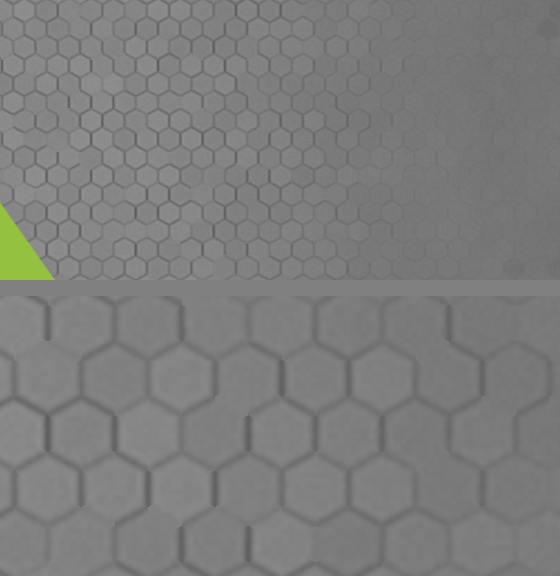
Top: the whole. Bottom: its middle third, enlarged.
Reproduce this pattern procedurally as a WebGL 1 fragment shader.

```glsl
precision highp float;

uniform vec2 u_resolution;

// Lengths are fractions of the canvas height
#define PITCH vec2(0.0796, 0.0657)
#define FIRST_CELL vec2(0.0868, 0.0372)
#define GROOVE_WIDTH 0.062
#define GROOVE_DEPTH 0.105
#define CELL_VARIATION 0.032
#define GRAIN 0.018
#define LIGHT_GREY 0.532
#define DARK_GREY 0.462
#define CORNER_SIZE vec2(0.196, 0.277)
#define CORNER_COLOR vec3(0.58, 0.76, 0.25)

float hash(vec2 p) {
  vec3 q = fract(vec3(p.xyx) * 0.1031);
  q += dot(q, q.yzx + 33.33);
  return fract((q.x + q.y) * q.z);
}

float noise(vec2 p) {
  vec2 i = floor(p);
  vec2 f = fract(p);
  f = f * f * (3.0 - 2.0 * f);
  float low = mix(hash(i), hash(i + vec2(1.0, 0.0)), f.x);
  float high = mix(hash(i + vec2(0.0, 1.0)), hash(i + 1.0), f.x);
  return mix(low, high, f.y);
}

// Finds the two closest cell centres and the distance to their shared edge
float hexEdge(vec2 p, out vec2 cell, out vec2 neighbour, out vec2 normal) {
  vec2 metric = vec2(1.0, 0.866);
  float nearest = 1e3;
  float second = 1e3;
  cell = vec2(0.0);
  neighbour = vec2(0.0);
  for (int j = -1; j <= 1; j++) {
    float row = floor(p.y + 0.5) + float(j);
    float shift = 0.5 * mod(row, 2.0);
    for (int i = -1; i <= 1; i++) {
      vec2 centre = vec2(floor(p.x - shift + 0.5) + float(i) + shift, row);
      vec2 offset = (centre - p) * metric;
      float d = dot(offset, offset);
      if (d < nearest) {
        second = nearest;
        neighbour = cell;
        nearest = d;
        cell = centre;
      } else if (d < second) {
        second = d;
        neighbour = centre;
      }
    }
  }
  normal = normalize((neighbour - cell) * metric);
  return dot((0.5 * (cell + neighbour) - p) * metric, normal);
}

void main() {
  vec2 uv = gl_FragCoord.xy / u_resolution.y;
  float pixel = 1.0 / u_resolution.y;

  // Staggered rows counted from the top
  vec2 cell, neighbour, normal;
  vec2 grid = (vec2(uv.x, 1.0 - uv.y) - FIRST_CELL) / PITCH;
  float edge = hexEdge(grid, cell, neighbour, normal);

  // Relief wears away towards the right
  float wear = smoothstep(0.6, 1.7, uv.x + 0.25 * (noise(uv * 9.0) - 0.5));
  float relief = mix(1.0, 0.1, wear);

  // Background falloff, cell tint and grain
  float grey = mix(LIGHT_GREY, DARK_GREY, smoothstep(0.3, 1.8, uv.x));
  grey += 0.014 * (noise(uv * 5.0 + 17.0) - 0.5);
  float inside = smoothstep(0.0, 0.12, edge);
  float tint = hash(cell * 2.0 + 71.0);
  grey += CELL_VARIATION * (tint - 0.5) * inside * mix(1.0, 0.35, wear);
  grey -= 0.03 * smoothstep(0.8, 0.95, tint) * inside * smoothstep(1.6, 1.9, uv.x);
  grey += GRAIN * (noise(uv * 150.0) - 0.5);

  // Each shared edge has its own depth; upright edges are deepest
  float wall = hash((cell + neighbour) * 2.0 + 131.0);
  float upright = smoothstep(0.8, 0.95, abs(normal.x));
  float depth = mix(0.4 + 0.6 * wall, 0.35 + 1.2 * wall, upright);
  depth *= mix(0.25, 1.0, smoothstep(0.04, 0.2, wall));
  float groove = exp(-edge * edge / (GROOVE_WIDTH * GROOVE_WIDTH));
  grey -= GROOVE_DEPTH * depth * relief * groove;

  // Faint light rim beside the grooves
  float rim = (edge - 0.14) / 0.05;
  grey += 0.014 * depth * relief * exp(-rim * rim);

  // Solid diagonal corner
  vec2 slope = 1.0 / CORNER_SIZE;
  float corner = (dot(uv, slope) - 1.0) / length(slope);
  float cover = 1.0 - smoothstep(-pixel, pixel, corner);
  gl_FragColor = vec4(mix(vec3(grey), CORNER_COLOR, cover), 1.0);
}
```
